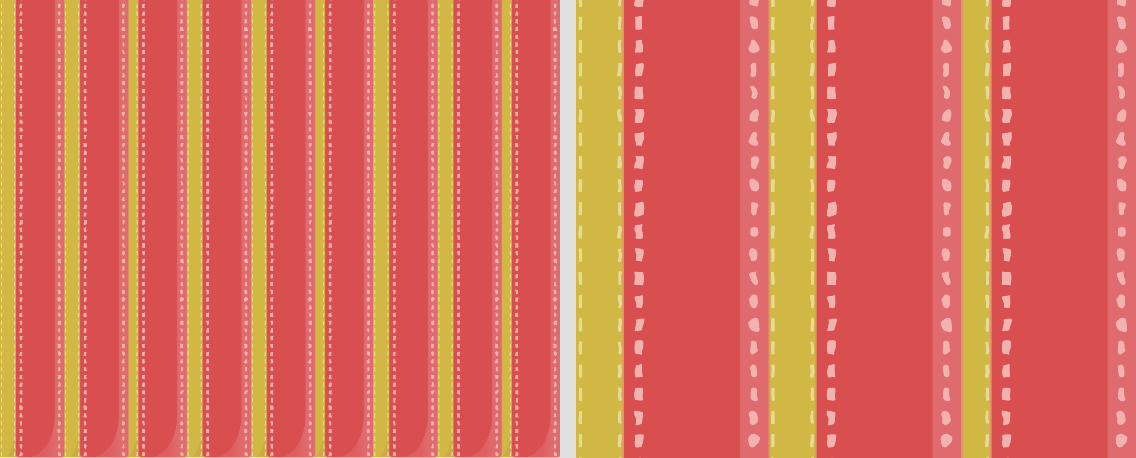
Left, the full canvas; right, a detail of the centre.
Write a WebGL 2 fragment shader that draws this pattern.

```glsl
#version 300 es
precision highp float;

uniform vec2 u_resolution;
out vec4 fragColor;

// Lengths are in design units, with CANVAS_WIDTH units across the canvas
const float CANVAS_WIDTH = 768.0;
const float TILE_WIDTH = 256.0;
const int BAND_COUNT = 3;
const float BAND_LEFT[3] = float[3](22.0, 110.0, 190.0);
const float BAND_WIDTH = 66.0;
const float BAND_LENGTH = 4000.0;
const float RIBBON_WIDTH = 22.0;
const float CORNER_RADIUS = 4.0;
const float HEM_HEIGHT = 1.5;
const float SHEEN_START = 53.0;
const float FLARE_HEIGHT = 58.0;
const float FLARE_REACH = 40.0;
const float STITCH_PITCH = 10.6;
const vec2 STITCH_HALF = vec2(1.75, 2.9);
const vec2 THREAD_HALF = vec2(0.75, 3.0);
const float LEFT_STITCH = 6.8;
const float RIGHT_STITCH = 59.3;
const float THREAD_INSET = 2.0;
const float SEAM_WIDTH = 0.8;

const vec3 RED = vec3(0.85, 0.31, 0.31);
const vec3 SHEEN = vec3(0.88, 0.42, 0.43);
const vec3 PINK_STITCH = vec3(0.95, 0.70, 0.69);
const vec3 MUSTARD = vec3(0.82, 0.72, 0.27);
const vec3 MUSTARD_SHADE = vec3(0.80, 0.67, 0.28);
const vec3 PALE_THREAD = vec3(0.90, 0.86, 0.58);
const vec3 SEAM = vec3(0.86, 0.60, 0.40);
const vec3 HEM = vec3(0.95, 0.88, 0.84);

vec2 hashGradient(vec2 cell) {
    vec2 h = vec2(dot(cell, vec2(127.1, 311.7)), dot(cell, vec2(269.5, 183.3)));
    return 2.0 * fract(sin(h) * 43758.5) - 1.0;
}

float gradientNoise(vec2 p) {
    vec2 cell = floor(p);
    vec2 f = fract(p);
    vec2 w = f * f * f * (f * (f * 6.0 - 15.0) + 10.0);
    float a = dot(hashGradient(cell), f);
    float b = dot(hashGradient(cell + vec2(1, 0)), f - vec2(1, 0));
    float c = dot(hashGradient(cell + vec2(0, 1)), f - vec2(0, 1));
    float d = dot(hashGradient(cell + vec2(1, 1)), f - vec2(1, 1));
    return mix(mix(a, b, w.x), mix(c, d, w.x), w.y);
}

float roundedBox(vec2 p, vec2 halfSize, float radius) {
    vec2 q = abs(p) - halfSize + radius;
    return length(max(q, 0.0)) + min(max(q.x, q.y), 0.0) - radius;
}

float coverage(float dist, float pixel) {
    return smoothstep(0.5 * pixel, -0.5 * pixel, dist);
}

// Column of stitches centred on x = 0, roughened by noise
float stitches(vec2 p, vec2 halfSize, float radius, float wobble, float seed, float pixel) {
    vec2 q = p * 0.23 + seed;
    p += wobble * vec2(gradientNoise(q), gradientNoise(q + 37.0));
    float y = (fract(p.y / STITCH_PITCH) - 0.5) * STITCH_PITCH;
    return coverage(roundedBox(vec2(p.x, y), halfSize, radius), pixel);
}

// Left edge of the sheen, sweeping outward near the hem
float flareEdge(float y, float start, float reach) {
    float t = clamp((FLARE_HEIGHT - y) / FLARE_HEIGHT, 0.0, 1.0);
    return start - reach * (1.0 - sqrt(1.0 - t * t));
}

vec3 drawRibbon(vec3 color, vec2 p, float pixel) {
    float inside = step(0.0, p.x) * step(p.x, RIBBON_WIDTH);
    float flare = coverage(flareEdge(p.y, RIBBON_WIDTH, 18.0) - p.x, pixel);
    color = mix(color, MUSTARD_SHADE, inside * flare);
    vec2 left = p - vec2(THREAD_INSET, 0.0);
    vec2 right = p - vec2(RIBBON_WIDTH - THREAD_INSET, 0.0);
    float thread = stitches(left, THREAD_HALF, 0.3, 0.4, 5.0, pixel);
    thread = max(thread, stitches(right, THREAD_HALF, 0.6, 1.1, 11.0, pixel));
    return mix(color, PALE_THREAD, thread);
}

vec3 drawBand(vec3 color, vec2 p, float pixel) {
    vec2 halfSize = 0.5 * vec2(BAND_WIDTH, BAND_LENGTH);
    float body = roundedBox(p - halfSize - vec2(0.0, HEM_HEIGHT), halfSize, CORNER_RADIUS);
    color = mix(color, SEAM, coverage(body - SEAM_WIDTH, pixel));

    // Sheen along the right side
    float sheen = coverage(flareEdge(p.y, SHEEN_START, FLARE_REACH) - p.x, pixel);
    sheen *= mix(0.55, 1.0, smoothstep(SHEEN_START - 14.0, SHEEN_START + 4.0, p.x));
    vec3 cloth = mix(RED, SHEEN, sheen);

    // Square stitches on the left, rounder ones on the right
    float left = stitches(p - vec2(LEFT_STITCH, 0.0), STITCH_HALF, 0.5, 1.4, 3.0, pixel);
    float right = stitches(p - vec2(RIGHT_STITCH, 0.0), STITCH_HALF, 1.6, 2.0, 19.0, pixel);
    cloth = mix(cloth, PINK_STITCH, max(left, right));
    return mix(color, cloth, coverage(body, pixel));
}

void main() {
    float pixel = CANVAS_WIDTH / u_resolution.x;
    vec2 p = gl_FragCoord.xy * pixel;
    p.x = mod(p.x, TILE_WIDTH);

    // Ribbons lie beneath the bands
    vec3 color = MUSTARD;
    for (int i = 0; i < BAND_COUNT; i++)
        color = drawRibbon(color, p - vec2(BAND_LEFT[i] - RIBBON_WIDTH, 0.0), pixel);
    color = mix(color, HEM, coverage(p.y - HEM_HEIGHT, pixel));
    for (int i = 0; i < BAND_COUNT; i++)
        color = drawBand(color, p - vec2(BAND_LEFT[i], 0.0), pixel);

    fragColor = vec4(color, 1.0);
}
```
